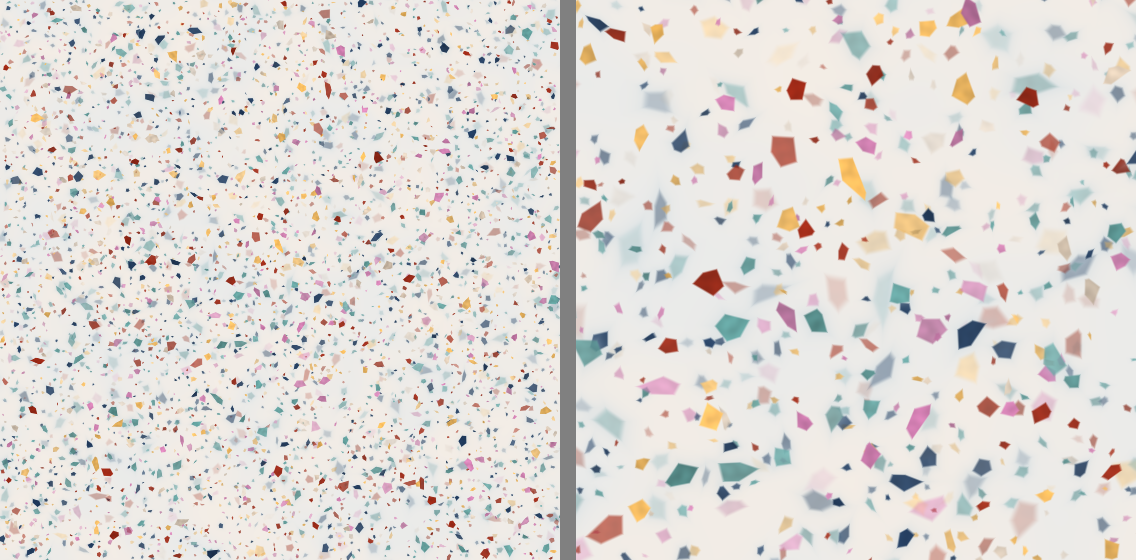
Left, the full canvas; right, a detail of the centre.
Reproduce this texture procedurally as a Shadertoy shader.

```glsl
// Terrazzo: small angular stone chips scattered in a milky, slightly mottled resin.
// Each layer is a jittered grid of random convex polygons; deeper chips are
// paler and blurrier, and the blue ones bleed a faint cool halo into the resin.

const float TAU = 6.2831853;
const int SIDES = 5;

const vec3 WARM_RESIN = vec3(0.953, 0.928, 0.900);
const vec3 COOL_RESIN = vec3(0.918, 0.920, 0.915);
const vec3 HALO_TINT = vec3(0.74, 0.82, 0.86);

const vec3 NAVY = vec3(0.11, 0.21, 0.34);
const vec3 TEAL = vec3(0.36, 0.59, 0.58);
const vec3 RUST = vec3(0.58, 0.15, 0.08);
const vec3 AMBER = vec3(0.92, 0.70, 0.35);
const vec3 PINK = vec3(0.78, 0.47, 0.66);
const vec3 SAND = vec3(0.82, 0.75, 0.67);

vec3 hash3(vec2 p) {
    vec3 q = fract(p.xyx * vec3(0.1031, 0.1030, 0.0973));
    q += dot(q, q.yxz + 33.33);
    return fract((q.xxy + q.yzz) * q.zyx);
}

mat2 rotation(float angle) {
    float c = cos(angle), s = sin(angle);
    return mat2(c, s, -s, c);
}

float cornerSlope(vec2 corner, vec2 offset) {
    float angle = TAU * hash3(corner + 91.7).x;
    return dot(vec2(cos(angle), sin(angle)), offset);
}

// Gradient noise, roughly -0.7 to 0.7
float gradientNoise(vec2 p) {
    vec2 i = floor(p), f = fract(p);
    vec2 u = f * f * f * (f * (f * 6.0 - 15.0) + 10.0);
    vec2 e = vec2(0.0, 1.0);
    float low = mix(cornerSlope(i, f), cornerSlope(i + e.yx, f - e.yx), u.x);
    float high = mix(cornerSlope(i + e.xy, f - e.xy), cornerSlope(i + e.yy, f - e.yy), u.x);
    return mix(low, high, u.y);
}

// Signed distance to an irregular convex polygon
float chipDistance(vec2 p, float radius, vec2 id) {
    float d = -1.0;
    for (int k = 0; k < SIDES; k++) {
        vec3 rnd = hash3(id + 7.13 * float(k + 1));
        float angle = (float(k) + 0.75 * rnd.x) * TAU / float(SIDES);
        d = max(d, dot(p, vec2(cos(angle), sin(angle))) - radius * mix(0.55, 1.0, rnd.y));
    }
    return d;
}

vec3 chipColor(float pick) {
    if (pick < 0.20) return NAVY;
    if (pick < 0.42) return TEAL;
    if (pick < 0.61) return RUST;
    if (pick < 0.77) return AMBER;
    if (pick < 0.91) return PINK;
    return SAND;
}

// Lays one layer of chips over the color; depth 0 is the surface, 1 is sunken
vec3 scatterChips(vec3 color, vec2 uv, float cells, float radius, float density, float depth, float seed) {
    vec2 home = floor(uv * cells);
    float pixel = 0.6 / iResolution.y;
    for (int j = -1; j <= 1; j++)
    for (int i = -1; i <= 1; i++) {
        vec2 cell = home + vec2(i, j);
        vec2 id = cell + seed * 37.7;
        vec3 place = hash3(id);
        if (place.z > density) continue;

        vec3 shape = hash3(id + 211.3);
        vec3 look = hash3(id + 457.9);
        vec2 center = (cell + mix(vec2(0.15), vec2(0.85), place.xy)) / cells;
        float stretch = mix(1.0, 1.5, shape.y * shape.y);
        vec2 p = rotation(TAU * shape.x) * (uv - center) * vec2(1.0 / stretch, stretch);
        float size = radius * mix(0.55, 1.15, shape.z);
        float d = chipDistance(p, size, id);

        // Sunken chips fade into the resin and lose their edge
        float sunk = clamp(depth + 0.55 * look.y * look.y, 0.0, 0.85);
        float blur = max(pixel, 0.0008 + 0.30 * size * sunk * sunk);
        float cover = (1.0 - smoothstep(-blur, blur, d)) * (1.0 - sunk);

        float coolness = 1.0 - step(0.42, look.x);
        float halo = 0.32 * coolness * exp(-max(d, 0.0) / (0.45 * size));
        color = mix(color, HALO_TINT, halo);

        float grain = gradientNoise(uv * 150.0 + seed);
        vec3 chip = chipColor(look.x) * (1.0 + 0.16 * grain + 0.24 * (look.z - 0.5));
        color = mix(color, chip, cover);
    }
    return color;
}

void mainImage(out vec4 fragColor, in vec2 fragCoord) {
    vec2 uv = fragCoord / iResolution.y;

    // Resin with broad warm and cool patches
    float mottle = gradientNoise(uv * 7.0) + 0.6 * gradientNoise(uv * 17.0 + 5.0);
    vec3 color = mix(WARM_RESIN, COOL_RESIN, smoothstep(-0.5, 0.6, mottle));

    // Sunken chips first, then the sharp ones from fine to coarse
    color = scatterChips(color, uv, 32.0, 0.0085, 0.42, 0.62, 1.0);
    color = scatterChips(color, uv, 58.0, 0.0040, 0.40, 0.45, 2.0);
    color = scatterChips(color, uv, 76.0, 0.0025, 0.34, 0.08, 3.0);
    color = scatterChips(color, uv, 42.0, 0.0056, 0.38, 0.04, 4.0);
    color = scatterChips(color, uv, 27.0, 0.0088, 0.42, 0.0, 5.0);

    fragColor = vec4(color, 1.0);
}
```
